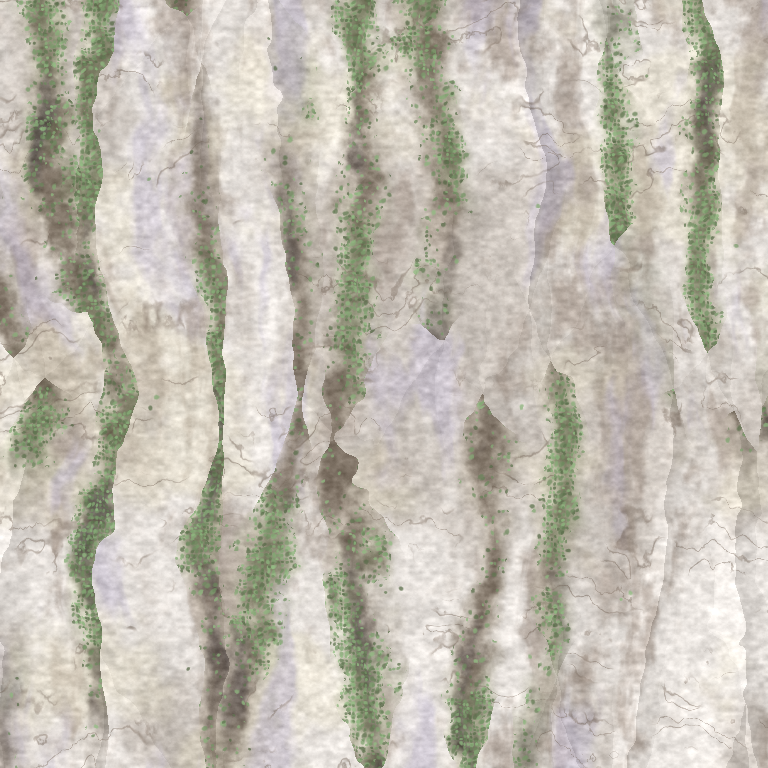
This texture is drawn by a Shadertoy shader. Its source:

```glsl
// Pale weathered bark with upright forking furrows, moss specks and fine cross cracks.

float hash(vec2 c) {
    vec3 q = fract(c.xyx * 0.1031);
    q += dot(q, q.yzx + 33.33);
    return fract((q.x + q.y) * q.z);
}

float noise(vec2 p) {
    vec2 i = floor(p), f = fract(p);
    f = f * f * (3.0 - 2.0 * f);
    return mix(mix(hash(i), hash(i + vec2(1, 0)), f.x),
               mix(hash(i + vec2(0, 1)), hash(i + 1.0), f.x), f.y);
}

float fbm(vec2 p) {
    float sum = 0.0, amp = 0.5;
    for (int i = 0; i < 5; i++) {
        sum += amp * noise(p);
        p = p * 2.03 + 17.7;
        amp *= 0.5;
    }
    return sum / 0.97;
}

// Stretched Voronoi ridges: x = distance to the furrow, yz = direction across it
vec3 ridges(vec2 p) {
    vec2 cell = floor(p), near1 = vec2(8), near2 = vec2(8);
    for (int y = -1; y <= 1; y++)
    for (int x = -1; x <= 1; x++) {
        vec2 c = cell + vec2(x, y);
        vec2 r = c + 0.1 + 0.8 * vec2(hash(c + 11.0), hash(c + 57.0)) - p;
        if (dot(r, r) < dot(near1, near1)) { near2 = near1; near1 = r; }
        else if (dot(r, r) < dot(near2, near2)) near2 = r;
    }
    vec2 across = normalize(near2 - near1);
    return vec3(dot(0.5 * (near1 + near2), across), across);
}

// Scattered round leaflets: x = coverage, y = random tint
vec2 specks(vec2 p, float density) {
    vec2 c = floor(p);
    vec2 centre = 0.35 + 0.3 * vec2(hash(c + 3.0), hash(c + 71.0));
    float dot1 = 1.0 - smoothstep(0.2, 0.55, length(fract(p) - centre));
    return vec2(dot1 * step(hash(c + 29.0), density), hash(c + 93.0));
}

void mainImage(out vec4 fragColor, in vec2 fragCoord) {
    vec2 p = fragCoord / iResolution.y;

    // Swaying growth direction with ragged borders
    vec2 sway = vec2(fbm(p * vec2(5, 4) + 3.0), fbm(p * vec2(6, 4) + 40.0)) - 0.5;
    vec2 q = p + sway * vec2(0.13, 0.16);
    float rough = fbm(p * vec2(42, 34) + 8.0) - 0.5;
    float fibre = noise(p * vec2(95, 240)) - 0.5;
    float grit = fbm(p * vec2(110, 130)) - 0.5;

    // Furrows fade in and out and avoid running sideways
    vec3 ridge = ridges(q * vec2(8.5, 1.9) + 4.0);
    float edge = ridge.x + rough * 0.3;
    float open = smoothstep(0.3, 0.58, noise(q * vec2(6, 3.2) + 21.0))
               * smoothstep(0.35, 0.8, abs(ridge.y));
    float halo = open * (1.0 - smoothstep(0.06, 0.36, edge));
    float furrow = open * (1.0 - smoothstep(0.0, 0.19, edge));

    // Pale wood with warm blotches, long streaks and lilac stains
    float blotch = fbm(q * vec2(9, 4.5) + 60.0);
    float streak = fbm(q * vec2(20, 4) + 90.0);
    vec3 col = mix(vec3(0.92, 0.90, 0.88), vec3(0.80, 0.77, 0.74),
                   smoothstep(0.38, 0.62, blotch + rough * 0.3));
    col = mix(col, vec3(0.66, 0.61, 0.57), 0.8 * smoothstep(0.5, 0.74, streak + rough * 0.35));
    col = mix(col, vec3(0.90, 0.87, 0.77), 0.4 * smoothstep(0.5, 0.68, fbm(p * 8.0 + 33.0)));
    col = mix(col, vec3(0.74, 0.71, 0.80), 0.5 * smoothstep(0.58, 0.72, fbm(q * vec2(13, 4) + 140.0)));

    // Rounded ridge lighting, then olive borders and dark furrow beds
    col += 0.07 * ridge.y * (1.0 - smoothstep(0.0, 0.42, ridge.x));
    float green = smoothstep(0.36, 0.58, fbm(p * vec2(8, 5) + 77.0));
    col = mix(col, mix(vec3(0.68, 0.64, 0.58), vec3(0.69, 0.70, 0.58), green), 0.8 * halo);
    col = mix(col, mix(vec3(0.47, 0.42, 0.37), vec3(0.46, 0.47, 0.37), green), 0.8 * furrow);
    col = mix(col, vec3(0.36, 0.33, 0.33),
              0.6 * furrow * smoothstep(0.5, 0.68, fbm(q * vec2(16, 6) + 5.0)));

    // Short broken cross cracks
    float line = abs(noise(p * vec2(13, 42) + sway * 9.0 + rough * 1.5) - 0.5);
    float crack = (1.0 - smoothstep(0.0, 0.06, line))
                * smoothstep(0.52, 0.72, noise(p * vec2(17, 22) + 15.0));
    col = mix(col, vec3(0.50, 0.44, 0.39), 0.45 * crack);

    // Fine surface grain
    col += 0.07 * fibre + 0.22 * grit + 0.12 * rough;

    // Two sizes of moss leaflets gathered along the furrows
    float moss = smoothstep(0.15, 0.9, halo) * (0.1 + 0.6 * green);
    for (int i = 0; i < 2; i++) {
        float size = 125.0 + 65.0 * float(i);
        vec2 leaf = specks((p + 0.012 * rough) * size + 31.0 * float(i), moss);
        vec3 tint = mix(vec3(0.34, 0.41, 0.28), vec3(0.58, 0.75, 0.52), leaf.y);
        col = mix(col, tint, 0.75 * leaf.x);
    }

    fragColor = vec4(clamp(col, 0.0, 1.0), 1.0);
}
```
